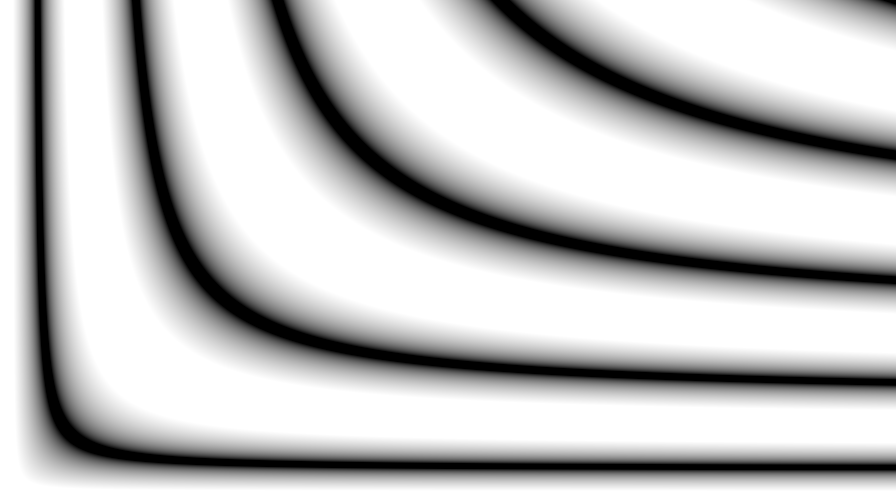
Give the GLSL for this background, as a Shadertoy shader.

```glsl
// Half the harmonic mean of the coordinates: its level sets are nested hyperbolas
float harmonic(vec2 p) {
    return p.x * p.y / (p.x + p.y);
}

// Distance to the nearest band centre, in band periods (0 to 0.5)
float bandDistance(float level) {
    return abs(fract(level * 7.0 + 0.013) - 0.5);
}

// Logarithmic falloff: black core, grey halo, white plateau
float haloShade(float d) {
    return clamp(1.0 + 0.43 * log(max(d, 0.001) / 0.31), 0.0, 1.0);
}

void mainImage(out vec4 fragColor, in vec2 fragCoord) {
    vec2 p = fragCoord / iResolution.y;
    float shade = haloShade(bandDistance(harmonic(p)));
    fragColor = vec4(vec3(shade), 1.0);
}
```
